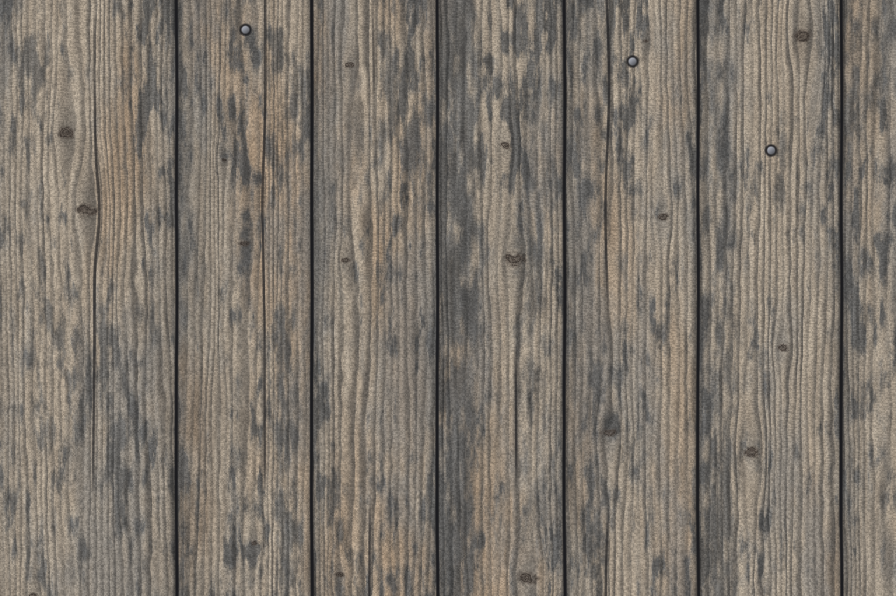
Reproduce this texture procedurally as a Shadertoy shader.

```glsl
// Weathered vertical timber boards: seven planks of uneven width split by dark seams.
// Each plank has warped growth rings that flow around knots, then fibres, grey
// weathering, streaky stains, one long crack and, on some planks, a nail head.

const int PLANKS = 7;
const float EDGES[8] = float[8](-0.01, 0.197, 0.348, 0.488, 0.630, 0.779, 0.939, 1.08);
const float SEAM_HALF = 0.0017;     // all lengths are fractions of the canvas width
const float RINGS = 118.0;          // growth rings across the canvas
const float RING_DEPTH = 0.66;
const float KNOT_SIZE = 0.012;
const int KNOTS = 3;                // candidates per plank
const float NAIL_RADIUS = 0.0055;
const float STAIN = 0.72;
const float SPECKLE = 0.36;

const vec3 PALE   = vec3(0.73, 0.68, 0.61);
const vec3 BROWN  = vec3(0.58, 0.53, 0.47);
const vec3 OCHRE  = vec3(0.62, 0.52, 0.42);
const vec3 GREY   = vec3(0.51, 0.50, 0.485);
const vec3 LATE   = vec3(0.29, 0.28, 0.27);
const vec3 SOOT   = vec3(0.31, 0.315, 0.32);
const vec3 GAP    = vec3(0.11, 0.11, 0.12);
const vec3 KNOT   = vec3(0.25, 0.22, 0.20);
const vec3 METAL  = vec3(0.60, 0.61, 0.64);

float hash(vec2 p) {
    return fract(sin(dot(p, vec2(127.1, 311.7))) * 43758.5);
}

float noise(vec2 p) {
    vec2 i = floor(p), f = fract(p);
    f = f * f * (3.0 - 2.0 * f);
    return mix(mix(hash(i), hash(i + vec2(1, 0)), f.x),
               mix(hash(i + vec2(0, 1)), hash(i + vec2(1, 1)), f.x), f.y);
}

float fbm(vec2 p) {
    float sum = 0.0, amp = 0.53;
    for (int i = 0; i < 4; i++) {
        sum += amp * noise(p);
        p = p * 2.1 + 17.3;
        amp *= 0.5;
    }
    return sum;
}

void mainImage(out vec4 fragColor, in vec2 fragCoord) {
    vec2 p = fragCoord / iResolution.x;
    float px = 1.0 / iResolution.x;
    float height = iResolution.y / iResolution.x;

    // Find the plank and the distance to its seams
    float x = p.x + 0.0015 * (noise(vec2(p.y * 9.0, 3.0)) - 0.5);
    float id = 0.0, left = EDGES[0], right = EDGES[1];
    for (int i = 1; i < PLANKS; i++) {
        if (x > EDGES[i]) {
            id = float(i);
            left = EDGES[i];
            right = EDGES[i + 1];
        }
    }
    float width = right - left;
    float seam = min(x - left, right - x);
    vec2 seed = vec2(id * 7.31, id * 3.17);

    // Knots push the grain aside and leave dark ringed cores
    float u = p.x, knot = 0.0, halo = 0.0;
    for (int k = 0; k < KNOTS; k++) {
        vec2 key = vec2(id + 2.0, float(k) + 5.0);
        vec2 c = vec2(left + width * mix(0.2, 0.8, hash(key)),
                      height * (float(k) + hash(key + 9.0)) / float(KNOTS));
        float size = KNOT_SIZE * mix(0.35, 1.1, pow(hash(key + 21.0), 1.5));
        vec2 d = p - c;
        vec2 flow = d / (size * vec2(1.9, 5.0));
        u -= d.x * 0.75 * exp(-dot(flow, flow));
        float r = length(d * vec2(0.8, 1.25)) / size;
        r += 1.2 * (fbm(p * 150.0 + key) - 0.5);
        knot = max(knot, (1.0 - smoothstep(0.5, 1.0, r)) * (0.8 + 0.2 * sin(r * 16.0)));
        halo = max(halo, exp(-dot(flow, flow) * 1.6));
    }

    // Growth rings of uneven spacing and strength
    float wander = 2.6 * noise(vec2(u * 30.0, p.y * 1.6) + seed)
                 + 0.7 * noise(vec2(u * 75.0, p.y * 9.0) + seed)
                 + 0.25 * noise(vec2(u * 150.0, p.y * 60.0) + seed);
    float ring = u * RINGS + wander;
    float phase = fract(ring);
    float late = smoothstep(0.2, 0.75, phase) * (1.0 - smoothstep(0.8, 1.0, phase));
    late *= 0.15 + 0.55 * hash(vec2(floor(ring), id)) + 0.5 * noise(vec2(floor(ring) * 3.7, p.y * 16.0) + seed);

    // Fibres and surface speckle, the latter turned off the pixel axes
    float fibre = noise(vec2(u * 290.0 + 2.0 * wander, p.y * 26.0) + seed);
    mat2 turn = mat2(0.8, 0.6, -0.6, 0.8);
    float speckle = 0.5 * noise(turn * p * 430.0) + 0.5 * hash(floor(p * 640.0));
    float streak = noise(vec2(u * 24.0, p.y * 0.9) + seed * 5.0);
    float patches = fbm(p * vec2(15.0, 4.0) + seed * 2.0);
    float rough = fbm(vec2(u * 130.0, p.y * 38.0) + seed);

    // Wood colour, greyed unevenly
    vec3 col = mix(BROWN, PALE, 0.2 + 0.6 * fibre);
    float warmth = smoothstep(0.42, 0.75, patches + 0.3 * (hash(seed) - 0.5));
    col = mix(col, OCHRE * (0.85 + 0.3 * fibre), 0.6 * warmth);
    float greyed = fbm(vec2(u * 30.0, p.y * 5.0) + seed + 40.0) + 0.4 * (rough - 0.5);
    col = mix(col, GREY, 0.6 * smoothstep(0.38, 0.75, greyed));
    col = mix(col, LATE, RING_DEPTH * clamp(late, 0.0, 1.0));

    // Soot gathers in long streaks, in ragged blotches and along the plank sides
    float ragged = 1.1 * (rough - 0.5);
    float blotch = 0.8 * smoothstep(0.55, 0.9, fbm(p * vec2(24.0, 7.0) + seed + 80.0) + ragged);
    float band = 0.85 * smoothstep(0.55, 0.95, streak + 0.7 * ragged);
    float sides = exp(-(x - left) / (width * mix(0.03, 0.20, hash(seed + 3.0))))
                + 0.8 * exp(-(right - x) / (width * mix(0.03, 0.12, hash(seed + 6.0))));
    float dirt = clamp(blotch + band + sides * (0.25 + rough) + 0.35 * halo, 0.0, 1.0);
    col = mix(col, SOOT * (0.8 + 0.4 * fibre) * (1.0 - 0.25 * late), STAIN * dirt);
    col *= 1.0 + SPECKLE * (speckle - 0.5);

    // One drying crack per plank, opening and closing along its length
    float crackAt = left + width * mix(0.3, 0.7, hash(seed + 12.0));
    crackAt += 0.006 * (noise(vec2(p.y * 7.0, id)) - 0.5);
    float open = smoothstep(0.5, 0.8, noise(vec2(p.y * 5.0, id + 30.0)));
    col = mix(col, GAP, 0.65 * open * (1.0 - smoothstep(0.0005, 0.0005 + 1.5 * px, abs(u - crackAt))));
    col = mix(col, KNOT * (0.7 + 0.6 * speckle), 0.85 * knot);

    // Nail heads with a dark rim and a soft highlight
    if (id > 0.5 && mod(id, 4.0) < 1.5) {
        vec2 d = p - vec2(left + 0.51 * width, height * mix(0.65, 0.97, hash(seed + 15.0)));
        float r = length(d);
        col = mix(col, GAP, 0.85 * (1.0 - smoothstep(NAIL_RADIUS, NAIL_RADIUS * 1.5, r)));
        float shine = 0.85 + 0.35 * dot(d, vec2(-0.6, 0.8)) / NAIL_RADIUS;
        col = mix(col, METAL * shine, 1.0 - smoothstep(-px, px, r - NAIL_RADIUS * 0.8));
    }

    // Seams with a soft shadow
    col *= 1.0 - 0.3 * exp(-seam / 0.003);
    col = mix(col, GAP, 1.0 - smoothstep(SEAM_HALF - px, SEAM_HALF + px, seam));
    fragColor = vec4(clamp(col, 0.0, 1.0), 1.0);
}
```
